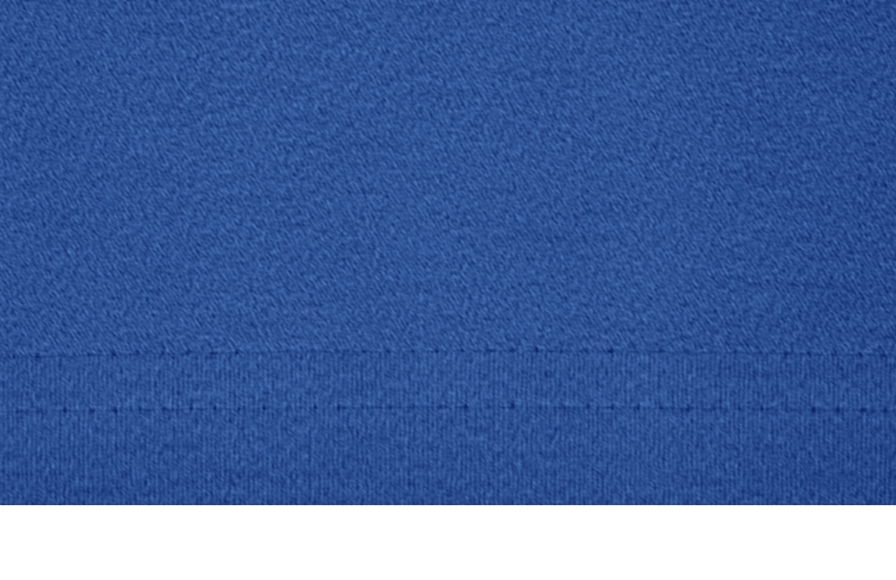
Write a WebGL 1 fragment shader that draws this texture.

```glsl
precision highp float;
uniform vec2 u_resolution;

const float HEM_EDGE = 0.0835;
const float STITCHES = 36.0;
const float RIBS = 190.0;

vec2 hash2(vec2 cell) {
  vec2 q = vec2(dot(cell, vec2(127.1, 311.7)), dot(cell, vec2(269.5, 183.3)));
  return fract(sin(q) * 43758.545);
}

float gradientNoise(vec2 p) {
  vec2 i = floor(p);
  vec2 f = p - i;
  vec2 u = f * f * f * (f * (f * 6.0 - 15.0) + 10.0);
  float a = dot(hash2(i) * 2.0 - 1.0, f);
  float b = dot(hash2(i + vec2(1.0, 0.0)) * 2.0 - 1.0, f - vec2(1.0, 0.0));
  float c = dot(hash2(i + vec2(0.0, 1.0)) * 2.0 - 1.0, f - vec2(0.0, 1.0));
  float d = dot(hash2(i + 1.0) * 2.0 - 1.0, f - 1.0);
  return mix(mix(a, b, u.x), mix(c, d, u.x), u.y);
}

float cloudNoise(vec2 p) {
  float sum = 0.0;
  float weight = 0.6;
  for (int i = 0; i < 3; i++) {
    sum += weight * gradientNoise(p);
    p = p * 2.1 + 7.3;
    weight *= 0.5;
  }
  return sum;
}

float blob(vec2 offset, vec2 radius) {
  vec2 d = offset / radius;
  return exp(-dot(d, d));
}

// Knit grain: short slanted yarn loops above, upright ribs within the hem
float knit(vec2 p, float hem) {
  float wobble = 0.0022 * gradientNoise(p * 26.0);
  float slant = p.x + 0.42 * p.y + wobble;
  float upright = p.x + wobble * 0.5;
  float loops = gradientNoise(vec2(slant * 205.0, p.y * 135.0));
  float fuzz = gradientNoise(vec2(slant * 265.0, p.y * 255.0) + 17.3);
  float twill = sin((slant * RIBS + p.y * 40.0) * 6.2832);
  float ribYarn = gradientNoise(vec2(upright * 205.0, p.y * 100.0) + 53.7);
  float ribs = sin(upright * RIBS * 6.2832 + 1.8 * gradientNoise(p * 50.0));
  float upper = loops * 1.15 + fuzz * 1.10 + twill * 0.13;
  float lower = ribYarn * 1.0 + fuzz * 0.95 + ribs * 0.19;
  return mix(upper, lower, hem);
}

float seamHeight(float x, float crest, float sag) {
  float t = (x - 0.54) / 0.54;
  return crest - sag * t * t;
}

// x: puckered shadow, y: raised thread highlight
vec2 seam(vec2 p, float height, float phase) {
  float along = p.x * STITCHES - phase + 0.5;
  vec2 chance = hash2(vec2(floor(along), floor(phase * 100.0)));
  float x = (fract(along) - 0.5) / STITCHES + 0.003 * (chance.x - 0.5);
  float y = p.y - height - 0.0012 * gradientNoise(vec2(p.x * 20.0, height * 50.0));
  float strength = 0.6 + 0.5 * chance.y;
  float hole = blob(vec2(x, y + 0.0015), vec2(0.0023, 0.0036));
  float groove = blob(vec2(0.0, y + 0.0024), vec2(1.0, 0.0016));
  groove *= 0.6 + 0.8 * gradientNoise(vec2(p.x * 90.0, phase * 9.0));
  float thread = blob(vec2(0.0, y - 0.0007 - x * 0.10), vec2(1.0, 0.0014));
  thread *= smoothstep(0.0015, 0.0045, abs(x));
  float knot = blob(vec2(x, y) - vec2(0.0036, 0.0024), vec2(0.0028, 0.0016));
  return strength * vec2(hole + 0.55 * groove, 0.45 * thread + 0.75 * knot);
}

// Sparse pale lint
float lint(vec2 p) {
  vec2 grid = p * 16.0;
  vec2 cell = floor(grid);
  vec2 center = 0.2 + 0.6 * hash2(cell);
  return blob(fract(grid) - center, vec2(0.03, 0.04)) * step(0.9, hash2(cell + 40.0).y);
}

vec3 fabric(vec2 p) {
  float upperSeam = seamHeight(p.x, 0.2580, 0.0075);
  float lowerSeam = seamHeight(p.x, 0.1950, 0.0055);
  float hem = 1.0 - smoothstep(upperSeam - 0.006, upperSeam, p.y);

  // Broad folds and falloff
  float light = 0.43 + 0.15 * blob(p - vec2(0.42, 0.43), vec2(0.55, 0.35));
  light -= 0.10 * smoothstep(0.70, 1.0, p.x);
  light -= 0.07 * (1.0 - smoothstep(HEM_EDGE, 0.19, p.y));
  light += 0.10 * cloudNoise(p * vec2(9.0, 6.0));
  light += 0.14 * gradientNoise(vec2(p.x * 9.0, p.y * 75.0));
  light += 0.64 * knit(p, hem);

  // Double row of stitching
  vec2 stitches = seam(p, upperSeam, 0.56) + seam(p, lowerSeam, 0.64);
  light += 0.40 * stitches.y - 0.65 * stitches.x;
  light += 0.05 * blob(vec2(0.0, p.y - lowerSeam - 0.008), vec2(1.0, 0.006));
  light += 0.38 * lint(p);

  // Turned lower edge
  light -= 0.20 * (1.0 - smoothstep(HEM_EDGE, HEM_EDGE + 0.004, p.y));
  return mix(vec3(0.105, 0.220, 0.490), vec3(0.255, 0.410, 0.670), clamp(light, -0.35, 1.45));
}

void main() {
  vec2 p = gl_FragCoord.xy / u_resolution.x;
  float pixel = 0.7 / u_resolution.x;
  float cloth = smoothstep(HEM_EDGE - pixel, HEM_EDGE + pixel, p.y);
  gl_FragColor = vec4(mix(vec3(1.0), fabric(p), cloth), 1.0);
}
```
